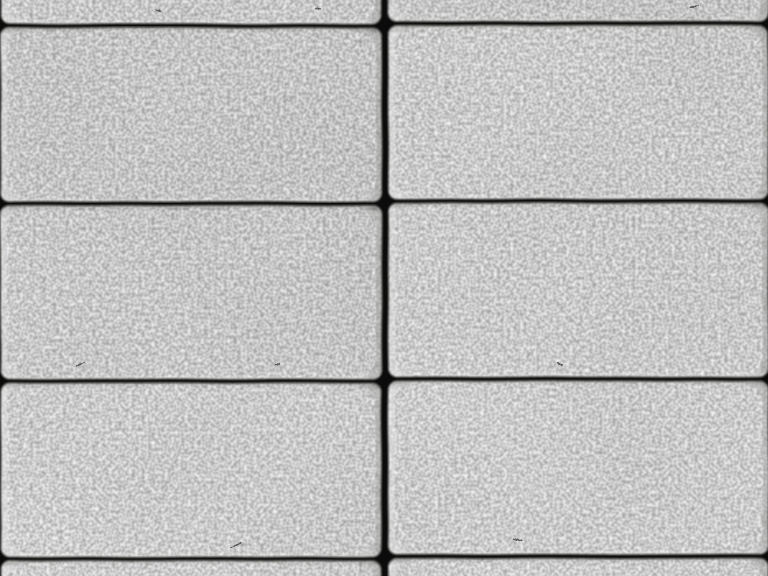
Reproduce this texture procedurally as a Shadertoy shader.

```glsl
#define PITCH vec2(0.672, 0.3085)
#define ORIGIN vec2(-0.004, 0.030)
#define JOINT vec2(0.0042, 0.0018)
#define BEVEL vec2(0.0125, 0.0055)
#define OUTER_RADIUS 0.017
#define FACE_RADIUS 0.036
#define COLUMN_STEP 0.004
#define GRAIN_SCALE 175.0
#define GRAIN_DEPTH 0.20
#define FACE_TONE 0.782
#define JOINT_TONE 0.045
#define CHIP_CHANCE 0.45

vec2 hash2(vec2 p) {
    vec3 h = fract(vec3(p.xyx) * vec3(0.1031, 0.1030, 0.0973));
    h += dot(h, h.yzx + 33.33);
    return fract((h.xx + h.yz) * h.zy);
}

float cornerDot(vec2 corner, vec2 offset) {
    float angle = 6.2832 * hash2(corner + 57.0).x;
    return dot(vec2(cos(angle), sin(angle)), offset);
}

float gradientNoise(vec2 p) {
    vec2 i = floor(p), f = fract(p);
    vec2 u = f * f * f * (f * (f * 6.0 - 15.0) + 10.0);
    vec2 e = vec2(1.0, 0.0);
    float low = mix(cornerDot(i, f), cornerDot(i + e, f - e), u.x);
    float high = mix(cornerDot(i + e.yx, f - e.yx), cornerDot(i + 1.0, f - 1.0), u.x);
    return mix(low, high, u.y);
}

float roundedBox(vec2 p, vec2 halfSize, float radius) {
    vec2 q = abs(p) - halfSize + radius;
    return length(max(q, 0.0)) + min(max(q.x, q.y), 0.0) - radius;
}

// Short, ragged dark nicks close to the lower edge of a brick
float chipMask(vec2 q, vec2 cell, vec2 halfSize) {
    float mask = 0.0;
    for (int i = 0; i < 2; i++) {
        vec2 seed = hash2(cell * 7.0 + float(i) * 19.0 + 40.0);
        vec2 shape = hash2(cell * 11.0 + float(i) * 23.0 + 70.0);
        vec2 d = q - vec2((seed.x - 0.5) * 1.6 * halfSize.x, 0.016 + 0.012 * seed.y - halfSize.y);
        d.y -= d.x * (shape.y - 0.5);
        float size = length(d / vec2(mix(0.003, 0.011, shape.x), 0.0022));
        size += 0.8 * gradientNoise(q * 300.0);
        mask = max(mask, step(1.0 - CHIP_CHANCE, seed.y) * (1.0 - smoothstep(0.5, 1.1, size)));
    }
    return mask;
}

void mainImage(out vec4 fragColor, in vec2 fragCoord) {
    vec2 p = fragCoord / iResolution.y;
    float pixel = 1.0 / iResolution.y;

    // Stacked grid, with alternate columns raised a little
    vec2 grid = p - ORIGIN;
    float column = floor(grid.x / PITCH.x);
    grid.y -= COLUMN_STEP * mod(column, 2.0);
    vec2 cell = vec2(column, floor(grid.y / PITCH.y));
    vec2 q = grid - (cell + 0.5) * PITCH;
    vec2 variation = hash2(cell + 13.0) - 0.5;

    // Uneven outline and an inset face
    vec2 halfSize = 0.5 * PITCH - JOINT - vec2(0.0015, 0.0006) * variation;
    vec2 wobble = vec2(gradientNoise(p * 9.0 + 20.0), gradientNoise(p * 8.0 + 50.0));
    vec2 outline = q + wobble * vec2(0.0025, 0.0018);
    float body = roundedBox(outline, halfSize, OUTER_RADIUS);
    float face = roundedBox(outline, halfSize - BEVEL, FACE_RADIUS);

    // Stippled face with a soft drift of tone
    float grain = gradientNoise(p * GRAIN_SCALE);
    grain += 0.45 * gradientNoise(p * GRAIN_SCALE * 0.57 + 31.0);
    float tone = FACE_TONE + 0.02 * variation.x - 0.018 * (p.y - 0.5);
    tone += 0.018 * gradientNoise(p * 5.0) - 0.012 * q.x / PITCH.x;
    float stone = tone + GRAIN_DEPTH * grain;

    // Bevel: bright on the left and below, dim on the right and above
    vec2 side = outline / halfSize;
    vec2 edge = smoothstep(halfSize - 2.8 * BEVEL, halfSize - 0.3 * BEVEL, abs(outline));
    float bevelTone = tone + 0.02;
    bevelTone -= edge.x * (side.x > 0.0 ? 0.10 : -0.03);
    bevelTone -= edge.y * (side.y > 0.0 ? 0.16 : -0.02);
    bevelTone += 0.10 * grain + 0.05 * gradientNoise(p * vec2(60.0, 90.0));
    stone = mix(stone, bevelTone, smoothstep(-0.002, 0.003, face));
    float rim = smoothstep(0.004, 0.0, abs(face + 0.001));
    stone += 0.025 * rim * (side.y > 0.8 ? -1.0 : 1.0);

    // Wear, then shadow deepening into the joint
    stone = mix(stone, 0.30, 0.85 * chipMask(q, cell, halfSize));
    float shade = smoothstep(-0.0005 - pixel, 0.0055, -body);
    float value = mix(JOINT_TONE, stone, shade);
    vec3 tint = mix(vec3(1.0, 1.0, 0.97), vec3(1.0), smoothstep(0.3, 0.8, value));
    fragColor = vec4(clamp(value * tint, 0.0, 1.0), 1.0);
}
```
